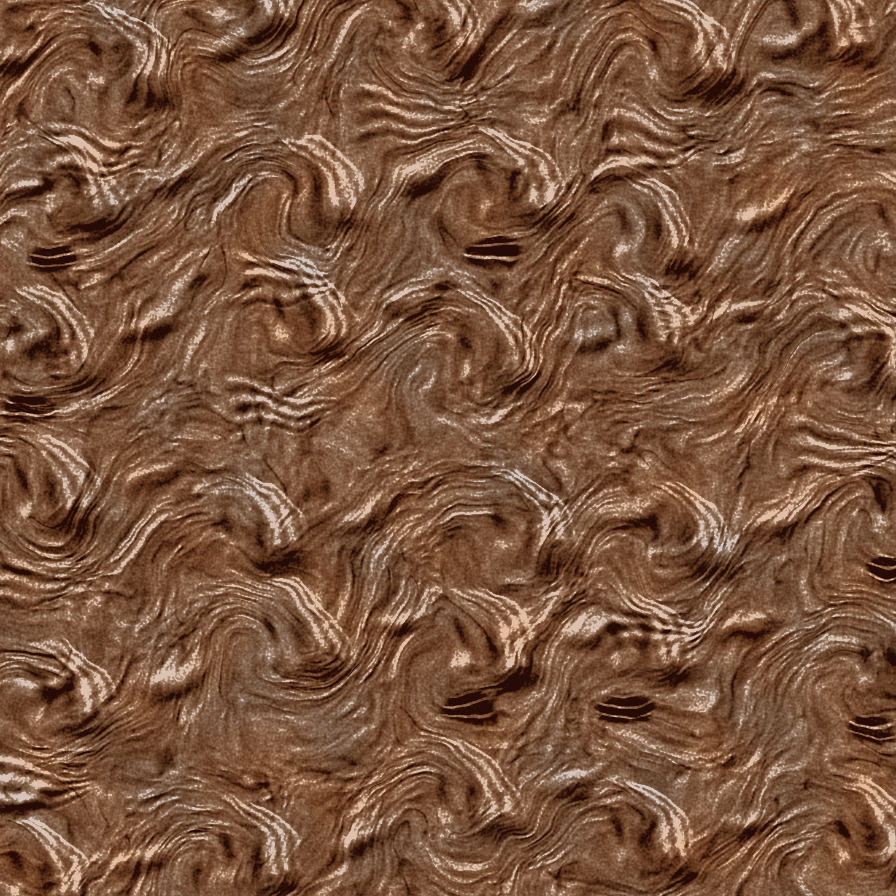
This texture is drawn by a WebGL 1 fragment shader. Its source:

```glsl
precision highp float;
uniform vec2 u_resolution;

const float SCALE = 4.0;                       // working units across the canvas
const vec2 CELL = SCALE / vec2(4.6, 5.6);      // spacing of the swirls

vec2 hash2(vec2 p) {
  return fract(sin(vec2(dot(p, vec2(127.1, 311.7)), dot(p, vec2(269.5, 183.3)))) * 43758.5);
}
float cornerGradient(vec2 corner, vec2 offset) { return dot(hash2(corner) * 2.0 - 1.0, offset); }

float gradientNoise(vec2 p) {
  vec2 i = floor(p), f = p - i;
  vec2 w = f * f * f * (f * (f * 6.0 - 15.0) + 10.0);
  vec2 e = vec2(1.0, 0.0);
  float low = mix(cornerGradient(i, f), cornerGradient(i + e.xy, f - e.xy), w.x);
  float high = mix(cornerGradient(i + e.yx, f - e.yx), cornerGradient(i + e.xx, f - e.xx), w.x);
  return mix(low, high, w.y);
}
vec2 noisePair(vec2 p) { return vec2(gradientNoise(p), gradientNoise(p + 19.0)); }

mat2 rotation(float a) { return mat2(cos(a), sin(a), -sin(a), cos(a)); }
float spot(vec2 q, vec2 radii) { return exp(-dot(q / radii, q / radii)); }
float band(float x, float halfWidth, float soft) {
  return 1.0 - smoothstep(halfWidth - soft, halfWidth, abs(x));
}
vec2 swirlWarp(vec2 q, float angle, float tightness) {
  return rotation(angle * exp(-dot(q, q) * tightness)) * q - q;
}

// Each part returns (height, tone offset)
vec2 hookStroke(vec2 q) {
  float s = clamp((q.y + 0.17) / 0.34, 0.0, 1.0);
  float u = (q.x - 0.1 + 0.23 * s * s * s) / mix(0.1, 0.08, s);
  float mask = band(u, 1.0, 0.25) * band(q.y, 0.19, 0.05);
  float ridges = sin(u * 9.0 + q.y * 8.0);
  float shadow = spot(q - vec2(0.09, -0.24), vec2(0.13, 0.05))
               + 0.8 * spot(q - vec2(-0.03, -0.08), vec2(0.03, 0.1));
  return vec2(mask * (0.016 * (1.0 - u * u) + 0.001 * ridges),
              mask * (0.17 + 0.17 * ridges) - 0.42 * shadow);
}

vec2 eye(vec2 q) {
  float bulb = spot(q - vec2(-0.15, -0.17), vec2(0.035, 0.045));
  float slit = spot(rotation(-0.3) * (q - vec2(-0.16, -0.03)), vec2(0.025, 0.07));
  return vec2(0.02 * bulb, 0.22 * bulb - 0.45 * slit);
}

vec2 crest(vec2 q) {
  q.y -= 0.3 * q.x + 1.5 * q.x * q.x;
  float lit = spot(q, vec2(0.12, 0.03));
  return vec2(0.01 * lit, 0.3 * lit - 0.5 * spot(q + vec2(-0.02, 0.065), vec2(0.12, 0.03)));
}

vec2 darkSlits(vec2 q) {
  float mask = 1.0 - smoothstep(0.6, 1.0, length(q / vec2(0.14, 0.085)));
  float lines = smoothstep(0.4, 0.98, sin((q.y - 2.0 * q.x * q.x) * 130.0));
  return vec2(0.0, mask * (0.7 * lines - 0.58));
}

vec2 streakFan(vec2 q) {
  float along = 0.3 - q.x;
  float ratio = (q.y + 0.05 + 0.02 * sin(q.x * 14.0)) / (max(along, 0.0) + 0.15);
  float mask = band(along - 0.27, 0.27, 0.1) * band(ratio, 0.27, 0.06);
  return vec2(0.002, 0.24) * sin(ratio * 42.0) * mask;
}

// Dark cuts along the zero lines of a noise, kept only in places
float crevice(vec2 p) {
  float cut = 1.0 - smoothstep(0.0, 0.1, abs(gradientNoise(p)));
  return cut * smoothstep(0.0, 0.25, gradientNoise(p * 0.7 + 31.0));
}

// Short broken strokes curled around scattered swirls
vec2 surface(vec2 p) {
  vec2 home = floor(p / CELL), warp = vec2(0.0), parts = vec2(0.0);
  vec2 rough = 0.06 * noisePair(p * 5.0) + 0.012 * noisePair(p * 16.0);
  for (int j = -1; j <= 1; j++) {
    for (int i = -1; i <= 1; i++) {
      vec2 cell = home + vec2(float(i), float(j));
      float variant = hash2(cell + 37.0).y;
      vec2 q = p + rough - (cell + 0.5 + 0.5 * (hash2(cell) - 0.5)) * CELL;
      warp += swirlWarp(q - vec2(-0.16, -0.13), 1.9, 13.0);
      vec2 below = variant < 0.3 ? darkSlits(q - vec2(-0.13, -0.38))
                 : variant < 0.75 ? streakFan(q - vec2(-0.2, -0.44)) : vec2(0.0);
      parts += hookStroke(q) + eye(q) + below + crest(q - vec2(0.42, 0.0));
    }
  }
  vec2 flow = rotation(-0.6) * (p + warp + rough + 0.25 * noisePair(p * 2.3));
  float broken = smoothstep(-0.2, 0.25, gradientNoise(p * 6.0 + 41.0));
  float height = 0.04 * gradientNoise(flow * vec2(3.0, 4.5))
               - 0.036 * abs(gradientNoise(flow * vec2(6.5, 9.5) + 7.0))
               - 0.02 * broken * abs(gradientNoise(flow * vec2(13.0, 20.0) + 13.0))
               + 0.007 * gradientNoise(flow * vec2(21.0, 32.0) + 3.0);
  float stain = 0.3 * gradientNoise(flow * vec2(4.0, 13.0) + 51.0)
              + 0.26 * gradientNoise(flow * vec2(11.0, 29.0) + 61.0);
  return parts + vec2(height, stain - 0.3 * crevice(flow * vec2(6.0, 9.0) + 23.0));
}

// Six browns from deep crease to wet highlight
vec3 frostingColour(float tone) {
  float k = (tone - 0.12) / 0.152;
  vec3 c = mix(vec3(0.20, 0.08, 0.04), vec3(0.33, 0.18, 0.09), clamp(k, -0.4, 1.0));
  c = mix(c, vec3(0.42, 0.26, 0.16), clamp(k - 1.0, 0.0, 1.0));
  c = mix(c, vec3(0.50, 0.35, 0.25), clamp(k - 2.0, 0.0, 1.0));
  c = mix(c, vec3(0.61, 0.47, 0.37), clamp(k - 3.0, 0.0, 1.0));
  return mix(c, vec3(0.81, 0.69, 0.61), clamp(k - 4.0, 0.0, 1.3));
}

void main() {
  vec2 p = SCALE * gl_FragCoord.xy / min(u_resolution.x, u_resolution.y);
  // Slope lighting from the upper left
  vec2 e = vec2(0.006, 0.0);
  vec2 here = surface(p);
  vec2 slope = (vec2(surface(p + e.xy).x, surface(p + e.yx).x) - here.x) / e.x;
  float tone = 0.55 + here.y - 0.34 * dot(slope, vec2(-0.45, 0.89));
  // Wet glints and fine grain
  float grain = gradientNoise(p * 83.0);
  tone += 0.32 * smoothstep(0.64, 0.9, tone) * smoothstep(0.0, 0.3, grain);
  tone += 0.26 * grain + 0.16 * gradientNoise(p * 41.0 + 5.0);
  vec3 warmth = vec3(0.1, -0.06, -0.25) * gradientNoise(p * 3.0 + 11.0);
  gl_FragColor = vec4(frostingColour(tone) * (1.0 + warmth), 1.0);
}
```
